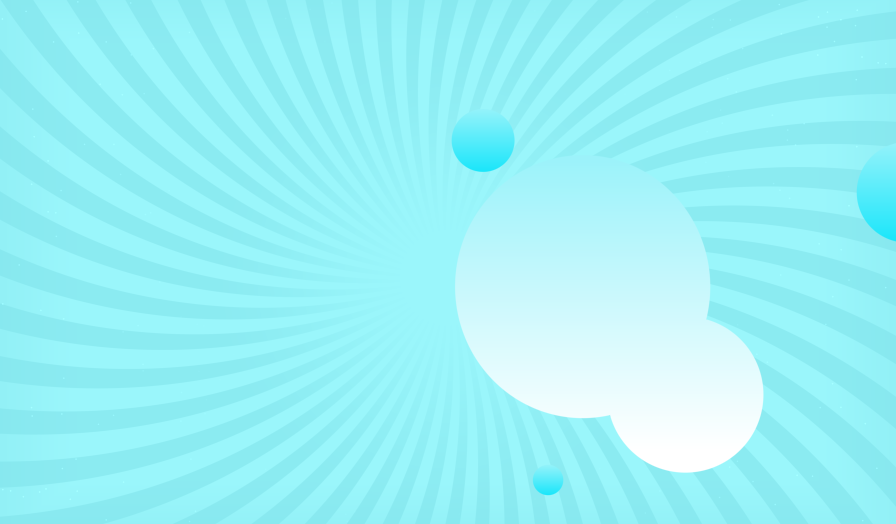
A WebGL 2 fragment shader for this background:

```glsl
#version 300 es
precision highp float;
// Aqua swirling sunburst with a soft white double bubble and small cyan balls.

uniform vec2 u_resolution;
out vec4 outColor;

// Lengths are in canvas heights, measured from the canvas centre.
const float TAU = 6.2831853;
const vec2 BURST_CENTRE = vec2(0.0, -0.03);
const float RAY_COUNT = 52.0;
const float RAY_PHASE = 0.904;
const float RAY_DUTY = 0.48;
const float SWIRL = 0.45;
const vec2 RAY_FADE = vec2(0.03, 0.48);

const vec2 BUBBLE_CENTRE = vec2(0.257, -0.047);
const vec2 BUBBLE_RADII = vec2(0.2435, 0.251);
const vec2 LOBE_CENTRE = vec2(0.453, -0.253);
const float LOBE_RADIUS = 0.149;
const vec2 BUBBLE_FADE = vec2(0.195, -0.36);

// Each ball holds centre x, centre y and radius.
const vec3 BALLS[3] = vec3[3](
    vec3(0.067, 0.232, 0.060),
    vec3(0.876, 0.133, 0.096),
    vec3(0.191, -0.416, 0.029));

const vec3 AQUA = vec3(0.605, 0.965, 0.985);
const vec3 RAY_TEAL = vec3(0.545, 0.92, 0.945);
const vec3 EDGE_TEAL = vec3(0.50, 0.89, 0.92);
const vec3 BUBBLE_TOP = vec3(0.61, 0.95, 0.98);
const vec3 BALL_TOP = vec3(0.58, 0.95, 0.98);
const vec3 BALL_BASE = vec3(0.10, 0.90, 0.98);

const float SPECK_GRID = 70.0;
const float SPECK_CHANCE = 0.03;

float hash(vec2 p) {
    return fract(sin(dot(p, vec2(127.1, 311.7))) * 43758.5453);
}

// Coverage of a shape from its signed distance.
float cover(float dist, float pixel) {
    return 1.0 - smoothstep(-0.75 * pixel, 0.75 * pixel, dist);
}

float ellipse(vec2 p, vec2 radii) {
    return (length(p / radii) - 1.0) * min(radii.x, radii.y);
}

// Curved rays, fading out towards the burst centre.
float rays(vec2 p, float pixel) {
    vec2 d = p - BURST_CENTRE;
    float r = max(length(d), 0.001);
    float turn = (atan(-d.y, -d.x) + SWIRL * r) * RAY_COUNT / TAU - RAY_PHASE;
    float offset = abs(fract(turn + 0.5) - 0.5);
    float dist = (offset - 0.5 * RAY_DUTY) * TAU * r / RAY_COUNT;
    return cover(dist, pixel) * smoothstep(RAY_FADE.x, RAY_FADE.y, r);
}

// Sparse faint dust.
float specks(vec2 p, float pixel) {
    vec2 cell = floor(p * SPECK_GRID);
    vec2 spot = 0.25 + 0.5 * vec2(hash(cell + 3.1), hash(cell + 8.7));
    float dist = length(fract(p * SPECK_GRID) - spot) / SPECK_GRID;
    return step(hash(cell), SPECK_CHANCE) * cover(dist - 0.0012, pixel);
}

void main() {
    vec2 p = (gl_FragCoord.xy - 0.5 * u_resolution) / u_resolution.y;
    float pixel = 1.0 / u_resolution.y;
    vec2 halfSize = 0.5 * u_resolution / u_resolution.y;

    // Sunburst, darkened near the rim
    vec3 color = mix(AQUA, RAY_TEAL, rays(p, pixel));
    vec2 rim = abs(p) / halfSize;
    float vignette = max(smoothstep(0.8, 1.05, rim.x), smoothstep(0.8, 1.1, rim.y));
    color = mix(color, EDGE_TEAL, 0.35 * vignette);
    color += 0.08 * specks(p, pixel) * smoothstep(0.4, 0.9, length(p));

    // Double bubble with one shared vertical gradient
    float bubble = min(ellipse(p - BUBBLE_CENTRE, BUBBLE_RADII),
                       length(p - LOBE_CENTRE) - LOBE_RADIUS);
    float whiten = clamp((p.y - BUBBLE_FADE.x) / (BUBBLE_FADE.y - BUBBLE_FADE.x), 0.0, 1.0);
    color = mix(color, mix(BUBBLE_TOP, vec3(1.0), whiten), cover(bubble, pixel));

    // Cyan balls
    for (int i = 0; i < 3; i++) {
        vec2 d = p - BALLS[i].xy;
        float radius = BALLS[i].z;
        float depth = clamp(0.5 - 0.5 * d.y / radius, 0.0, 1.0);
        color = mix(color, mix(BALL_TOP, BALL_BASE, depth), cover(length(d) - radius, pixel));
    }

    outColor = vec4(color, 1.0);
}
```
